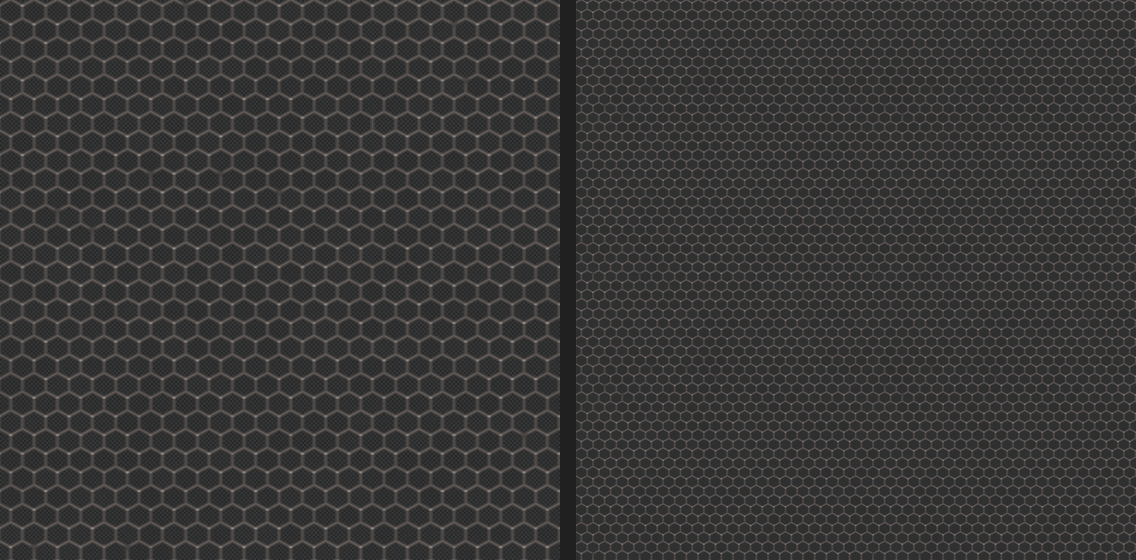
Left: one tile. Right: repeated 2 by 2.
A WebGL 1 fragment shader for this pattern:

```glsl
precision highp float;
// Dark honeycomb mesh with lit ridges over a fine two-tone check weave.

uniform vec2 u_resolution;

const vec2 REPEATS = vec2(24.0, 15.0);   // hexagons across, row pairs down
const vec2 PAIR = vec2(1.0, 1.7320508);  // one row pair, in hexagon widths
const vec2 SHIFT = vec2(0.04, -0.312);   // places the first hexagon
const float CHECKS = 128.0;              // check periods per side
const float TAU = 6.2831853;

const vec3 WEAVE_DARK = vec3(0.155, 0.158, 0.162);
const vec3 WEAVE_LIGHT = vec3(0.215, 0.215, 0.215);
const vec3 FRAME = vec3(0.25, 0.24, 0.235);
const vec3 RIDGE = vec3(0.41, 0.383, 0.37);
const vec3 GLINT = vec3(0.62, 0.59, 0.57);

float hash(vec2 p) {
  return fract(sin(dot(p, vec2(127.1, 311.7))) * 43758.545);
}

// Offset from the nearest hexagon centre (xy) and its wrapped index (zw).
vec4 hexCell(vec2 p) {
  vec2 g = p / PAIR;
  vec2 evenId = floor(g + 0.5);
  vec2 oddId = floor(g) + 0.5;
  vec2 a = p - evenId * PAIR;
  vec2 b = p - oddId * PAIR;
  vec4 cell = dot(a, a) < dot(b, b) ? vec4(a, evenId) : vec4(b, oddId);
  return vec4(cell.xy, mod(cell.zw, REPEATS));
}

// Distances inward from the upright (x) and the slanted (y) sides.
vec2 sideDistances(vec2 p) {
  p = abs(p);
  return 0.5 - vec2(p.x, dot(p, vec2(0.5, 0.8660254)));
}

float line(float d, float halfWidth, float blur) {
  return 1.0 - smoothstep(0.0, halfWidth + blur, d);
}

// Check pattern from 0 to 1 with softened square edges.
float checkWeave(vec2 uv, float periods) {
  vec2 wave = sin(uv * periods * TAU);
  return 0.5 + 0.5 * clamp(2.0 * wave.x * wave.y, -1.0, 1.0);
}

void main() {
  vec2 uv = gl_FragCoord.xy / u_resolution;
  float pixel = REPEATS.x / u_resolution.x;
  vec2 p = uv * REPEATS * PAIR + SHIFT;

  vec4 cell = hexCell(p);
  vec2 sides = sideDistances(cell.xy);
  float edge = min(sides.x, sides.y);
  float cellTone = hash(cell.zw + 3.7) - 0.5;

  // Lower corners share the hexagon lattice, shifted by one side length.
  vec4 corner = hexCell(p + vec2(0.0, 0.5773503));
  float shine = hash(corner.zw + 11.3);
  float worn = step(0.985, hash(corner.zw + 29.1))
             * (1.0 - smoothstep(0.08, 0.25, length(corner.xy)));

  // Weave seen through the openings
  vec3 color = mix(WEAVE_DARK, WEAVE_LIGHT, checkWeave(uv, CHECKS));
  color *= 1.0 + 0.05 * cellTone;

  // Broad frame with thin ridges, brighter on the slanted sides
  float frame = 1.0 - smoothstep(0.095 - 0.5 * pixel, 0.095 + 0.5 * pixel, edge);
  color = mix(color, FRAME * (1.0 + 0.06 * cellTone), frame);
  float ridge = max(0.42 * line(sides.x, 0.03, pixel),
                    (0.85 + 0.2 * cellTone) * line(sides.y, 0.03, pixel));
  color = mix(color, RIDGE, ridge * (1.0 - 0.7 * worn));

  // Uneven glints on the lower corners
  float spot = line(length(corner.xy * vec2(0.7, 1.0)), 0.05, pixel);
  color = mix(color, GLINT, spot * mix(0.35, 1.0, shine) * (1.0 - worn));

  // Fine grain
  float grain = hash(mod(floor(uv * CHECKS * 4.0), CHECKS * 4.0)) - 0.5;
  gl_FragColor = vec4(color + 0.012 * grain, 1.0);
}
```
